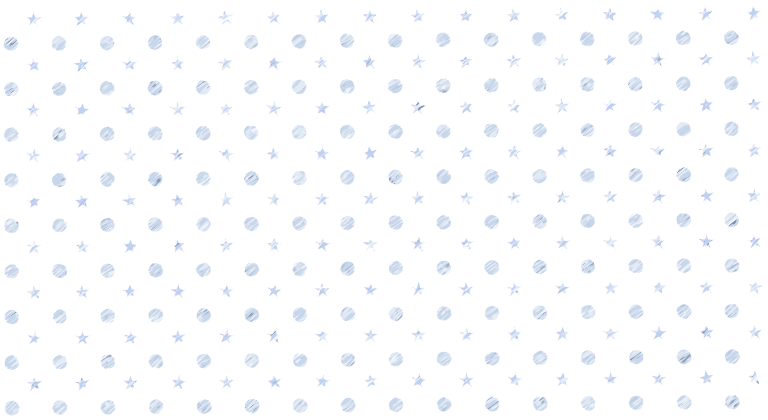
Reproduce this pattern procedurally as a Shadertoy shader.

```glsl
// Rows of hand-hatched dots and small five-pointed stars on white paper.
// Two sheared lattices share one pitch; each motif is a distance function
// filled with slanted pencil strokes made from stretched value noise.

// Lengths are fractions of the canvas height.
const vec2 PITCH = vec2(0.11435, 0.10845);
const vec2 SHEAR = vec2(-0.003, 0.0082);
const vec2 DOT_ORIGIN = vec2(0.0286, 0.0283);
const vec2 STAR_ORIGIN = vec2(0.0823, 0.0850);
const float ROWS = 9.0;
const float DOT_RADIUS = 0.0168;
const float STAR_RADIUS = 0.0162;
const float STAR_INNER = 0.43;       // notch radius relative to the tip
const float STAR_TILT = 0.35;        // full range of random rotation
const float STROKE_ANGLE = 0.68;
const float STROKE_WIDTH = 0.0034;
const float STROKE_LENGTH = 0.021;
const float RAGGED = 0.0026;         // edge wear

const vec3 PAPER = vec3(1.0);
const vec3 PALE = vec3(0.89, 0.92, 0.96);
const vec3 DOT_BLUE = vec3(0.78, 0.84, 0.92);
const vec3 STAR_BLUE = vec3(0.75, 0.815, 0.94);
const vec3 DARK = vec3(0.48, 0.55, 0.67);
const float PI = 3.14159;

float hash(vec2 p) {
    return fract(sin(dot(p, vec2(12.9898, 78.233))) * 43758.5453);
}

float noise(vec2 p) {
    vec2 i = floor(p), f = fract(p);
    f = f * f * (3.0 - 2.0 * f);
    return mix(mix(hash(i), hash(i + vec2(1, 0)), f.x),
               mix(hash(i + vec2(0, 1)), hash(i + vec2(1, 1)), f.x), f.y);
}

vec2 rotate(vec2 p, float a) {
    float c = cos(a), s = sin(a);
    return vec2(c * p.x + s * p.y, c * p.y - s * p.x);
}

// Distance to a star with one tip up: fold into half a point, then one edge.
float starDistance(vec2 p, float radius) {
    float sector = PI / 5.0;
    float a = abs(mod(atan(p.x, p.y) + sector, 2.0 * sector) - sector);
    vec2 q = length(p) * vec2(sin(a), cos(a));
    vec2 tip = vec2(0.0, radius);
    vec2 notch = radius * STAR_INNER * vec2(sin(sector), cos(sector));
    vec2 edge = normalize(notch - tip);
    return dot(q - tip, vec2(-edge.y, edge.x));
}

// Lays one hatched motif over the colour below it.
vec3 hatch(vec3 below, vec2 p, float d, vec2 cell, vec3 body, float wear) {
    float px = 1.0 / iResolution.y;
    float seed = hash(cell);
    float angle = STROKE_ANGLE + 0.2 * (hash(cell + 3.7) - 0.5);
    vec2 s = rotate(p, angle) / vec2(STROKE_LENGTH, STROKE_WIDTH);
    s += 40.0 + floor(cell * 23.0);

    float grain = noise(s);
    float gap = noise(s * vec2(1.3, 1.0) + 311.0);
    float accent = noise(s * vec2(1.2, 1.0) + 617.0);

    vec3 ink = mix(PALE, body, smoothstep(0.2, 0.65, grain));
    ink = mix(ink, PAPER, wear * smoothstep(0.32, 0.08, gap));
    ink = mix(ink, DARK, smoothstep(0.7, 0.95, accent) * mix(0.15, 1.0, seed * seed));

    d += (gap - 0.5) * -RAGGED;
    return mix(below, ink, smoothstep(0.75 * px, -0.75 * px, d));
}

// Cell index of the nearest lattice point; p becomes the offset from it.
vec2 nearestCell(inout vec2 p, vec2 origin) {
    vec2 cell = floor((p - origin) / PITCH + 0.5);
    p -= origin + cell * PITCH;
    return cell;
}

float insideRows(float row) {
    return step(-0.5, row) * step(row, ROWS - 0.5);
}

void mainImage(out vec4 fragColor, in vec2 fragCoord) {
    vec2 p = fragCoord / iResolution.y;
    p -= SHEAR * p.yx;
    vec3 color = PAPER;

    // Dots
    vec2 q = p;
    vec2 cell = nearestCell(q, DOT_ORIGIN);
    float d = length(q) - DOT_RADIUS;
    vec3 dots = hatch(color, q, d, cell, DOT_BLUE, 0.6);
    color = mix(color, dots, insideRows(cell.y));

    // Stars
    q = p;
    cell = nearestCell(q, STAR_ORIGIN);
    float tilt = STAR_TILT * (hash(cell + 9.1) - 0.5);
    d = starDistance(rotate(q, tilt), STAR_RADIUS);
    vec3 stars = hatch(color, q, d, cell + 50.0, STAR_BLUE, 0.8);
    color = mix(color, stars, insideRows(cell.y));

    fragColor = vec4(color, 1.0);
}
```
